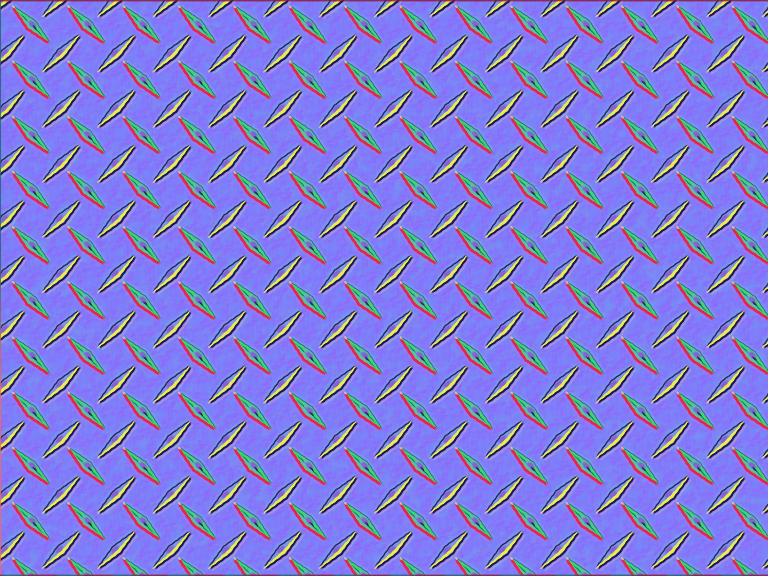
Reproduce this texture map procedurally as a WebGL 2 fragment shader.

```glsl
#version 300 es
precision highp float;
// Normal map of diamond plate: two interleaved lattices of slanted lozenge
// studs, each shaded as coloured bevel bands across its tapering width.
// Layered sines and cellular noise roughen the flat metal between them.
uniform vec2 u_resolution;
out vec4 fragColor;

const vec2 REPEATS = vec2(13.87, 10.44);
const float HALF_LENGTH = 0.48;
const vec3 FLAT = vec3(0.505, 0.475, 0.98);
const vec3 SKY = vec3(0.46, 0.67, 0.89);
const vec3 GREEN = vec3(0.22, 0.86, 0.40);
const vec3 TEAL = vec3(0.10, 0.40, 0.42);
const vec3 RED = vec3(0.90, 0.15, 0.29);
const vec3 NAVY = vec3(0.11, 0.10, 0.29);
const vec3 YELLOW = vec3(0.94, 0.92, 0.27);
const vec3 CREAM = vec3(0.92, 0.84, 0.66);
const vec3 PINK = vec3(0.68, 0.46, 0.94);
const vec3 VIOLET = vec3(0.52, 0.38, 0.84);

vec2 hash2(vec2 p) {
  vec3 q = fract(p.xyx * vec3(0.1031, 0.1030, 0.0973));
  q += dot(q, q.yzx + 33.33);
  return fract((q.xx + q.yz) * q.zy);
}

// Distance to the nearest scattered feature point.
float cellular(vec2 p) {
  vec2 cell = floor(p);
  float nearest = 2.0;
  for (int j = -1; j <= 1; j++)
    for (int i = -1; i <= 1; i++) {
      vec2 c = cell + vec2(i, j);
      nearest = min(nearest, length(c + hash2(c) - p));
    }
  return nearest;
}

// Smooth waves, each octave turned and bent by the one before.
float ripples(vec2 p) {
  float sum = 0.0, gain = 0.5;
  for (int i = 0; i < 4; i++) {
    p = mat2(0.8, 0.6, -0.6, 0.8) * p * 1.7 + sum;
    sum += gain * sin(p.x) * sin(p.y + 1.3);
    gain *= 0.75;
  }
  return sum;
}

float fill(float d, float soft) { return 1.0 - smoothstep(-soft, soft, d); }

float band(float x, float centre, float halfWidth, float soft) {
  return fill(abs(x - centre) - halfWidth, soft);
}

float spot(vec2 q, vec2 centre, vec2 radius) {
  return 1.0 - smoothstep(0.5, 1.2, length((q - centre) / radius));
}

// Stud coordinates: x along its length, y across it, z its half width.
vec3 studFrame(vec2 p, vec2 centre, vec2 axis, float width) {
  vec2 t = p - centre + 0.5;
  vec2 q = fract(t) - 0.5;
  vec2 vary = hash2(floor(t) + axis * 7.0) - 0.5;
  float along = dot(q, axis);
  float across = dot(q, vec2(-axis.y, axis.x));
  across += 0.003 * sin(along * 50.0 + vary.x * 6.0);
  width *= 1.0 + 0.08 * vary.y;
  return vec3(along, across, width * max(0.0, 1.0 - abs(along) / HALF_LENGTH));
}

vec3 greenStud(vec3 col, vec3 s, float soft) {
  float ends = fill(abs(s.x) - HALF_LENGTH + 0.03, 0.03);
  float middle = fill(abs(s.x) - 0.26, 0.08);
  col = mix(col, SKY, 0.6 * ends * band(s.y, s.z + 0.04, 0.02, 0.03));
  col = mix(col, PINK, 0.6 * ends * band(s.y, -s.z - 0.05, 0.015, 0.03));
  col = mix(col, mix(GREEN, SKY, 0.5), ends * fill(abs(s.y) - s.z, soft));
  col = mix(col, GREEN, ends * band(s.y, s.z * 0.55, 0.016 + s.z * 0.24, soft));
  col = mix(col, TEAL, 0.8 * ends * band(s.y, s.z + 0.018, 0.008, soft));
  col = mix(col, TEAL, 0.9 * middle * band(s.y, s.z * 0.15, 0.010, soft));
  col = mix(col, SKY, 0.9 * spot(s.xy, vec2(-0.07, 0.03), vec2(0.06, 0.03)));
  col = mix(col, VIOLET, spot(s.xy, vec2(0.01, 0.03), vec2(0.09, 0.055)));
  col = mix(col, NAVY, 0.75 * spot(s.xy, vec2(0.08, 0.015), vec2(0.06, 0.02)));
  col = mix(col, RED, ends * band(s.y, -s.z - 0.002, 0.025, soft));
  return mix(col, CREAM, 0.7 * spot(s.xy, vec2(-0.46, 0.01), vec2(0.04, 0.022)));
}

vec3 yellowStud(vec3 col, vec3 s, float soft) {
  float ends = fill(abs(s.x) - HALF_LENGTH + 0.03, 0.03);
  col = mix(col, CREAM, 0.4 * ends * band(s.y, -s.z - 0.07, 0.012, 0.022));
  col = mix(col, SKY, 0.6 * ends * band(s.y, s.z + 0.045, 0.015, 0.03));
  col = mix(col, mix(FLAT, SKY, 0.6), ends * fill(abs(s.y) - s.z, soft));
  col = mix(col, VIOLET, spot(s.xy, vec2(-0.02, 0.025), vec2(0.10, 0.045)));
  col = mix(col, NAVY, 0.85 * ends * band(s.y, s.z + 0.010, 0.013, soft));
  col = mix(col, YELLOW, ends * band(s.y, -s.z * 0.55, 0.015 + s.z * 0.16, soft));
  col = mix(col, NAVY, ends * band(s.y, -s.z - 0.020, 0.018, soft));
  return mix(col, CREAM, 0.7 * spot(s.xy, vec2(-0.45, 0.0), vec2(0.05, 0.02)));
}

void main() {
  vec2 uv = gl_FragCoord.xy / u_resolution;
  vec2 p = uv * REPEATS;
  float soft = 0.5 * REPEATS.y / u_resolution.y;

  // Uneven metal: fine smears lit from one side, and small dents.
  float wave = ripples(p * 6.0);
  float dents = cellular(p * 5.0 + 0.4 * wave);
  float slope = wave - ripples(p * 6.0 + vec2(0.22, -0.22));
  vec3 col = FLAT + slope * vec3(-0.06, 0.08, 0.0);
  col = mix(col, SKY, 0.26 * smoothstep(0.45, 0.85, dents));
  col = mix(col, PINK, 0.14 * smoothstep(0.35, 0.05, dents));

  // Two stud lattices, leaning opposite ways.
  vec2 rising = vec2(0.70711);
  vec2 falling = vec2(0.70711, -0.70711);
  col = greenStud(col, studFrame(p, vec2(0.56, 0.985), falling, 0.094), soft);
  col = yellowStud(col, studFrame(p, vec2(0.106, 0.476), rising, 0.078), soft);

  // Thin bevel around the sheet.
  float sides = band(uv.x, 0.0, 0.0015, 0.0006);
  float caps = band(abs(uv.y - 0.5), 0.5, 0.0025, 0.0008);
  col = mix(col, mix(RED + vec3(0.1, 0.25, 0.0), TEAL, smoothstep(0.3, 0.6, uv.y)), 0.8 * sides);
  col = mix(col, mix(RED * 0.6, TEAL, smoothstep(-0.2, 0.6, sin(p.x * 6.2832) - uv.y)), 0.8 * caps);
  fragColor = vec4(clamp(col, 0.0, 1.0), 1.0);
}
```
